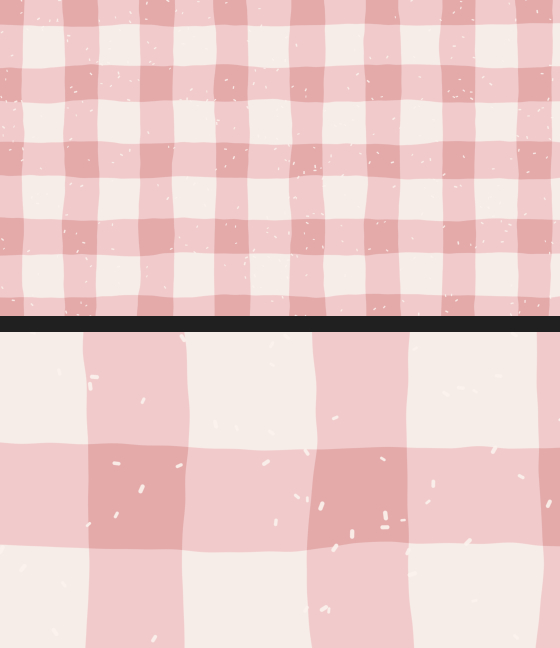
Top: the whole. Bottom: its middle third, enlarged.
A WebGL 2 fragment shader for this pattern:

```glsl
#version 300 es
precision highp float;

uniform vec2 u_resolution;
out vec4 fragColor;

const vec3 CREAM = vec3(0.968, 0.928, 0.910);
const vec3 PINK = vec3(0.945, 0.798, 0.800);
const vec3 ROSE = vec3(0.894, 0.668, 0.668);
const vec3 FLECK = vec3(0.985, 0.950, 0.930);

// Lengths are fractions of the canvas height
const vec2 PERIOD = vec2(0.2390, 0.2417);
const vec2 FIRST_CENTER = vec2(0.0162, 0.0095);
const vec2 HALF_WIDTH = vec2(0.0540, 0.0550);

float hash(vec2 p) {
    return fract(sin(dot(p, vec2(127.1, 311.7))) * 43758.5453);
}

float noise(vec2 p) {
    vec2 cell = floor(p);
    vec2 f = fract(p);
    f = f * f * (3.0 - 2.0 * f);
    float low = mix(hash(cell), hash(cell + vec2(1.0, 0.0)), f.x);
    float high = mix(hash(cell + vec2(0.0, 1.0)), hash(cell + 1.0), f.x);
    return mix(low, high, f.y);
}

// Hand-cut deviation of one edge along its length
float edgeWobble(float along, float seed) {
    float broad = noise(vec2(along * 7.0, seed)) - 0.5;
    float fine = noise(vec2(along * 31.0, seed + 57.0)) - 0.5;
    return broad * 0.014 + fine * 0.003;
}

// Coverage of a row of stripes whose two edges wander separately
float stripes(float across, float along, float period, float halfWidth,
              float seed, float aa) {
    float id = floor(across / period + 0.5);
    float local = across - id * period;
    float edgeSeed = seed + id * 2.0;
    float lower = -halfWidth + edgeWobble(along, edgeSeed);
    float upper = halfWidth + edgeWobble(along, edgeSeed + 1.0);
    float d = max(lower - local, local - upper);
    return 1.0 - smoothstep(-aa, aa, d);
}

// Small rounded flecks, turned at random and gathered in loose clusters
float flecks(vec2 p, float cellSize, float seed, float aa) {
    vec2 id = floor(p / cellSize);
    vec2 key = id + seed;
    vec2 jitter = vec2(hash(key + 3.1), hash(key + 8.7)) - 0.5;
    vec2 q = p - (id + 0.5 + jitter * 0.6) * cellSize;

    float angle = 6.2832 * hash(key + 15.3);
    float c = cos(angle);
    float s = sin(angle);
    q = vec2(c * q.x + s * q.y, c * q.y - s * q.x);

    float size = mix(0.6, 1.1, hash(key + 21.9));
    q.x -= clamp(q.x, -0.0026 * size, 0.0026 * size);
    float d = length(q) - 0.0021 * size;

    float density = 0.02 + 0.17 * smoothstep(0.3, 0.8, noise(id * 0.23 + seed));
    float present = step(hash(key + 33.7), density);
    return present * (1.0 - smoothstep(-aa, aa, d));
}

void main() {
    vec2 p = gl_FragCoord.xy / u_resolution.y;
    float aa = 0.75 / u_resolution.y;
    vec2 q = p - FIRST_CENTER;

    // Woven bands: overlaps take the darkest tone
    float vertical = stripes(q.x, p.y, PERIOD.x, HALF_WIDTH.x, 11.0, aa);
    float horizontal = stripes(q.y, p.x, PERIOD.y, HALF_WIDTH.y, 83.0, aa);
    vec3 color = mix(mix(CREAM, PINK, vertical),
                     mix(PINK, ROSE, vertical), horizontal);

    // Worn specks in two offset layers
    float wear = 0.0;
    for (int i = 0; i < 2; i++) {
        float layer = float(i);
        vec2 offset = vec2(0.013, 0.009) * layer;
        wear = max(wear, flecks(p + offset, 0.0280 + 0.003 * layer,
                                19.0 + 47.0 * layer, aa));
    }
    color = mix(color, FLECK, wear * 0.9);

    fragColor = vec4(color, 1.0);
}
```
